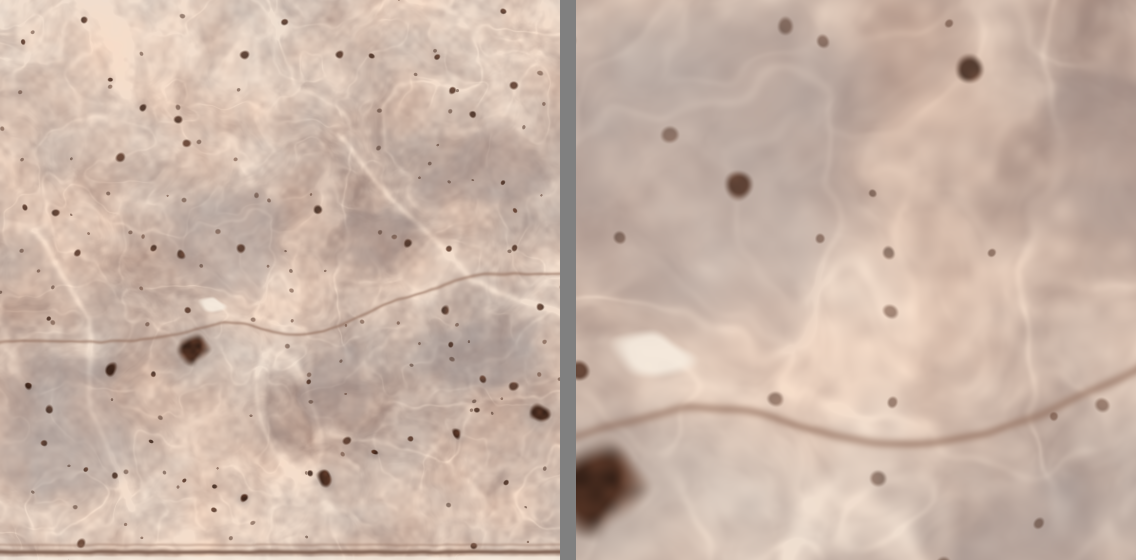
Left: the whole. Right: its middle third, enlarged.
Reproduce this texture procedurally as a three.js fragment shader.

```glsl
// Dry, pale rangeland seen from above: mottled soil, grey worn patches, tracks and dark shrubs.
// Layered value noise sets a soil tone, distance functions add the tracks and paddock,
// and hashed grids scatter the shrubs.
varying vec2 vUv;

const vec3 SOIL_DARK = vec3(0.66, 0.57, 0.53);
const vec3 SOIL_LIGHT = vec3(0.92, 0.835, 0.77);
const vec3 WORN_GREY = vec3(0.67, 0.61, 0.59);
const vec3 CHALK = vec3(0.97, 0.93, 0.88);
const vec3 ROAD_BROWN = vec3(0.56, 0.42, 0.35);
const vec3 SHRUB = vec3(0.28, 0.17, 0.12);

float hash(vec2 p) {
  vec3 h = fract(vec3(p.xyx) * 0.1031);
  h += dot(h, h.yzx + 33.33);
  return fract((h.x + h.y) * h.z);
}

float noise(vec2 p) {
  vec2 cell = floor(p), f = fract(p);
  f = f * f * (3.0 - 2.0 * f);
  vec2 e = vec2(1.0, 0.0);
  return mix(mix(hash(cell), hash(cell + e), f.x),
             mix(hash(cell + e.yx), hash(cell + e.xx), f.x), f.y);
}

float fbm(vec2 p) {
  float sum = 0.0, gain = 0.533;
  for (int i = 0; i < 4; i++) {
    sum += gain * noise(p);
    p = mat2(0.8, 0.6, -0.6, 0.8) * p * 2.03 + 17.0;
    gain *= 0.5;
  }
  return sum;
}

float bell(float x, float width) {
  return exp(-x * x / (width * width));
}

float segment(vec2 p, vec2 a, vec2 b) {
  vec2 ab = b - a;
  return length(p - a - ab * clamp(dot(p - a, ab) / dot(ab, ab), 0.0, 1.0));
}

// Ellipse measured in its own radii: 1 on the rim
float oval(vec2 p, vec2 center, vec2 radii) {
  return length((p - center) / radii);
}

float patchMask(vec2 p, vec2 center, vec2 radii) {
  return 1.0 - smoothstep(0.7, 1.15, oval(p, center, radii));
}

// Thin wandering lines along a noise contour
float veins(vec2 p, float width) {
  return bell(noise(p) - 0.5, width);
}

float disc(vec2 p, vec2 center, float radius) {
  return 1.0 - smoothstep(0.55 * radius, 1.3 * radius, length(p - center));
}

// One jittered spot in some of the grid cells
float scatter(vec2 p, float count, float share, float radius) {
  vec2 cell = floor(p * count);
  vec2 jitter = vec2(hash(cell + 5.0), hash(cell + 41.0));
  vec2 center = (cell + 0.25 + 0.5 * jitter) / count;
  float size = radius * (0.65 + 0.7 * hash(cell + 73.0));
  return step(hash(cell + 11.0), share) * disc(p, center, size);
}

float roadHeight(float x) {
  return 0.39 + 0.035 * bell(x - 0.42, 0.09) + 0.12 * smoothstep(0.45, 0.9, x);
}

void main() {
  vec2 uv = vUv;
  vec2 warp = vec2(fbm(uv * 7.0), fbm(uv * 7.0 + 19.0)) - 0.5;
  vec2 fine = vec2(noise(uv * 45.0), noise(uv * 45.0 + 31.0)) - 0.5;
  vec2 q = uv + 0.13 * warp + 0.008 * fine;
  vec2 trackPos = uv + 0.025 * warp + 0.002 * fine;

  // Soil tone: broad fields, mottling, grain, pale top and road verge
  float roadOffset = trackPos.y - roadHeight(uv.x);
  float tone = 0.49 + 1.25 * (fbm(q * 4.5 + 3.0) - 0.5);
  tone += 0.75 * (fbm(q * 23.0) - 0.5) + 0.28 * (noise(uv * 85.0) - 0.5);
  tone += 0.32 * smoothstep(0.68, 1.0, uv.y) + 0.24 * bell(roadOffset - 0.035, 0.055);
  tone += 0.12 * (1.0 - smoothstep(0.05, 0.25, uv.y));
  tone += 0.2 * veins(q * 9.0, 0.03) + 0.13 * veins(q * 21.0 + 7.0, 0.06);

  // Worn grey ground
  float worn = patchMask(q, vec2(0.42, 0.58), vec2(0.12, 0.1));
  worn = max(worn, patchMask(q, vec2(0.68, 0.59), vec2(0.07, 0.06)));
  worn = max(worn, patchMask(q, vec2(0.87, 0.68), vec2(0.1, 0.07)));
  worn = max(worn, patchMask(q, vec2(0.87, 0.38), vec2(0.11, 0.07)));
  worn = max(worn, patchMask(q, vec2(0.13, 0.24), vec2(0.13, 0.12)));
  worn = max(worn, patchMask(q, vec2(0.62, 0.31), vec2(0.05, 0.1)));
  tone -= 0.2 * worn;

  // Tilted paddock with a pale rim
  vec2 tilted = vec2(trackPos.x + 0.25 * (trackPos.y - 0.26), trackPos.y);
  float paddock = oval(tilted, vec2(0.52, 0.26), vec2(0.045, 0.1));
  tone -= 0.3 * (1.0 - smoothstep(0.75, 1.0, paddock));
  tone += 0.28 * bell(paddock - 1.15, 0.12);

  // Pale foot tracks
  float track = segment(trackPos, vec2(0.06, 0.59), vec2(0.155, 0.43));
  track = min(track, segment(trackPos, vec2(0.155, 0.43), vec2(0.17, 0.26)));
  track = min(track, segment(trackPos, vec2(0.17, 0.26), vec2(0.24, 0.09)));
  track = min(track, segment(trackPos, vec2(0.6, 0.76), vec2(0.84, 0.5)));
  track = min(track, segment(trackPos, vec2(0.84, 0.5), vec2(1.02, 0.43)));
  tone += 0.38 * bell(track, 0.006) + 0.1 * bell(track, 0.022);

  vec3 color = mix(SOIL_DARK, SOIL_LIGHT, clamp(tone, -0.12, 1.12));
  color = mix(color, WORN_GREY, 0.4 * worn);
  color += (fbm(uv * 11.0 + 53.0) - 0.5) * vec3(0.06, -0.01, -0.05);

  // Thin brown road and a chalky clearing
  color = mix(color, ROAD_BROWN, 0.5 * bell(roadOffset, 0.0035));
  float chalk = 1.0 - smoothstep(0.6, 1.2, oval(uv + 0.012 * fine, vec2(0.38, 0.455), vec2(0.022, 0.012)));
  color = mix(color, CHALK, 0.85 * chalk);

  // Shrubs: small scattered ones, then a few large crowns with soft shade
  vec2 shrubPos = uv + 0.005 * fine;
  float shrubs = 0.5 * scatter(shrubPos + 0.37, 31.0, 0.1, 0.0035);
  shrubs = max(shrubs, 0.85 * scatter(shrubPos, 17.0, 0.17, 0.0058));
  float shade = 0.0;
  for (int i = 0; i < 8; i++) {
    float n = float(i);
    vec2 center = vec2(fract(0.345 + 0.618 * n), 0.375 - 0.31 * fract(0.37 * n));
    float radius = 0.025 / (1.0 + 0.5 * n);
    shrubs = max(shrubs, disc(uv + 0.011 * fine, center, radius));
    shade = max(shade, bell(length(uv - center + vec2(0.0, 0.4 * radius)), 1.6 * radius));
  }
  color = mix(color, WORN_GREY * 0.85, 0.45 * shade);
  color = mix(color, SHRUB * (0.75 + 0.6 * noise(uv * 110.0)), shrubs);

  // Brown boundary line along the lower edge
  float edge = uv.y + 0.002 * fine.y;
  color = mix(color, ROAD_BROWN, 0.3 * bell(edge - 0.027, 0.003));
  color = mix(color, CHALK, 0.7 * (1.0 - smoothstep(0.004, 0.009, edge)));
  color = mix(color, ROAD_BROWN * 0.85, 0.85 * bell(edge - 0.014, 0.0045));
  gl_FragColor = vec4(color, 1.0);
}
```
